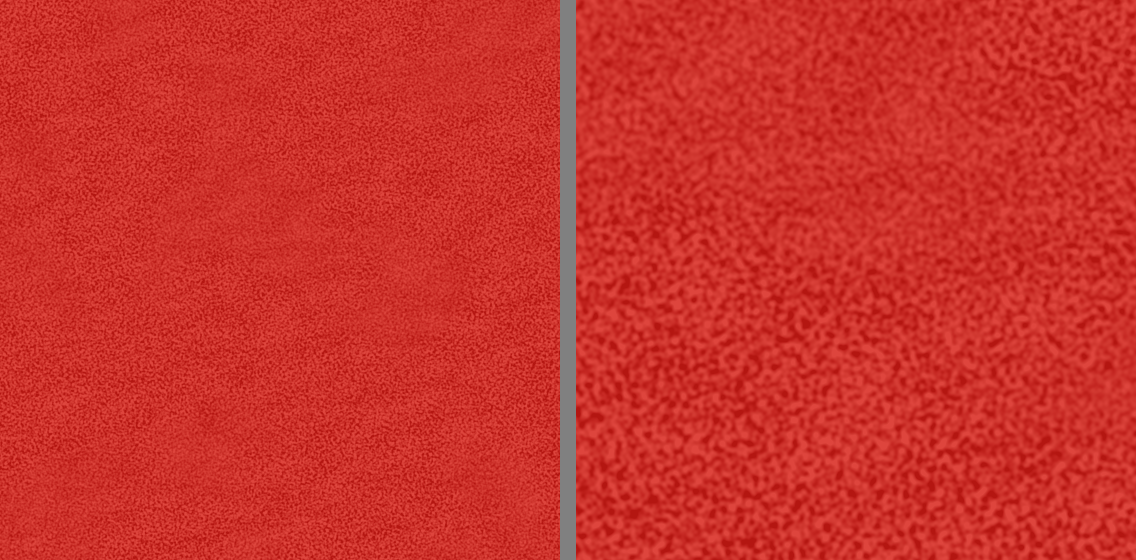
Left: the whole. Right: its middle third, enlarged.
This texture is drawn by a Shadertoy shader. Its source:

```glsl
// Draws a red felt-like surface: fine dark and light grain with faint slanted clouds.

// Tones from dark specks to light ground
const vec3 SPECK_RED = vec3(0.73, 0.11, 0.09);
const vec3 DEEP_RED  = vec3(0.78, 0.16, 0.14);
const vec3 MID_RED   = vec3(0.81, 0.21, 0.18);
const vec3 LIGHT_RED = vec3(0.85, 0.25, 0.22);

// Grain level, in standard deviations, at which each tone is reached
const float SPECK_LEVEL = -1.5;
const float DEEP_LEVEL  = -0.58;
const float MID_LEVEL   = 0.27;
const float LIGHT_LEVEL = 1.23;
const float TAIL        = 0.5;    // how far the ramp runs past its end tones

// Frequencies are in cycles per canvas height
const float COARSE_GRAIN = 185.0;
const float FINE_GRAIN   = 245.0;
const float GRAIN_GAIN   = 3.3;   // brings the grain to unit deviation
const vec2  CLOUD_FREQ   = vec2(12.0, 26.0);
const float CLOUD_GAIN   = 0.75;
const float CLOUD_SLANT  = 0.3;
const float PATCH_FREQ   = 4.0;
const float CALM_CONTRAST = 0.68; // grain strength inside calm patches
const float FULL_CONTRAST = 1.05;

mat2 rotation(float angle) {
    float c = cos(angle), s = sin(angle);
    return mat2(c, s, -s, c);
}

// Unit gradient for a lattice cell, from an integer hash
vec2 cellGradient(ivec2 cell) {
    uvec2 q = uvec2(cell) * uvec2(1597u, 3571u);
    uint h = (q.x ^ (q.y << 7)) * 747796405u + q.y;
    h = (h ^ (h >> 15)) * 277803737u;
    h = (h ^ (h >> 13)) * 1274126177u;
    h ^= h >> 16;
    float angle = float(h & 65535u) / 65536.0 * 6.28319;
    return vec2(cos(angle), sin(angle));
}

float gradientNoise(vec2 p) {
    ivec2 cell = ivec2(floor(p));
    vec2 f = fract(p);
    vec2 w = f * f * f * (f * (f * 6.0 - 15.0) + 10.0);
    float sum = 0.0;
    for (int y = 0; y < 2; y++) {
        for (int x = 0; x < 2; x++) {
            ivec2 corner = ivec2(x, y);
            vec2 weight = mix(1.0 - w, w, vec2(corner));
            sum += weight.x * weight.y * dot(cellGradient(cell + corner), f - vec2(corner));
        }
    }
    return sum;
}

// Two turned layers hide the lattice of each other
float grain(vec2 uv) {
    float coarse = gradientNoise(rotation(0.42) * uv * COARSE_GRAIN + 31.7);
    float fine = gradientNoise(rotation(-0.67) * uv * FINE_GRAIN + 513.2);
    return (coarse + fine) * GRAIN_GAIN;
}

// Streaky drift of the overall tone, rising to the right
float clouds(vec2 uv) {
    vec2 p = rotation(-CLOUD_SLANT) * uv * CLOUD_FREQ;
    return (gradientNoise(p + 71.3) + 0.7 * gradientNoise(p * 2.3 + 190.6)) * CLOUD_GAIN;
}

// Broad patches where the grain softens
float patchContrast(vec2 uv) {
    vec2 p = rotation(0.5) * uv * PATCH_FREQ;
    float n = gradientNoise(p + 9.4) + 0.5 * gradientNoise(p * 2.1 + 47.8);
    return mix(CALM_CONTRAST, FULL_CONTRAST, smoothstep(-0.4, 0.05, n));
}

// Piecewise linear ramp through the four tones
vec3 redRamp(float level) {
    float a = (level - SPECK_LEVEL) / (DEEP_LEVEL - SPECK_LEVEL);
    float b = (level - DEEP_LEVEL) / (MID_LEVEL - DEEP_LEVEL);
    float c = (level - MID_LEVEL) / (LIGHT_LEVEL - MID_LEVEL);
    vec3 color = mix(SPECK_RED, DEEP_RED, clamp(a, -TAIL, 1.0));
    color += (MID_RED - DEEP_RED) * clamp(b, 0.0, 1.0);
    color += (LIGHT_RED - MID_RED) * clamp(c, 0.0, 1.0 + TAIL);
    return color;
}

void mainImage(out vec4 fragColor, in vec2 fragCoord) {
    vec2 uv = fragCoord / iResolution.y;
    float level = grain(uv) * patchContrast(uv) + clouds(uv);
    fragColor = vec4(redRamp(level), 1.0);
}
```
